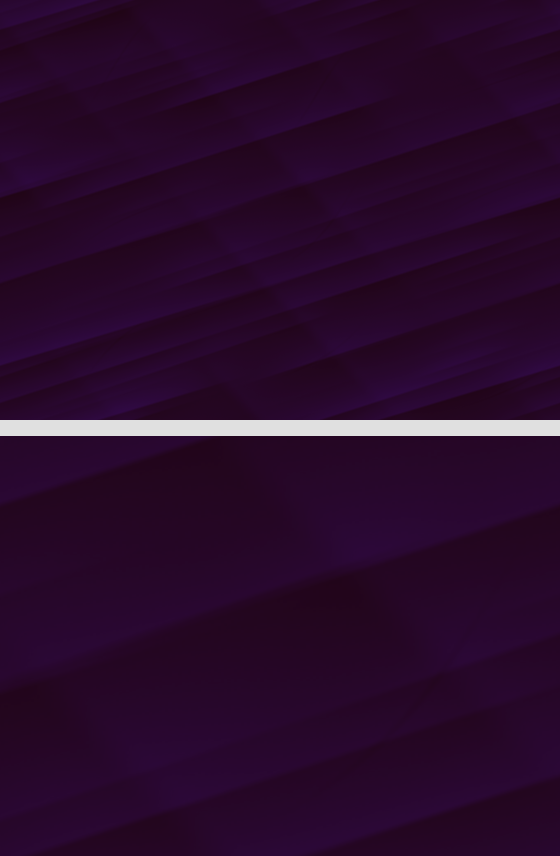
Top, the full canvas; bottom, a detail of the centre.
This background is drawn by a Shadertoy shader. Its source:

```glsl
// Dark violet sheets of slanted light with fading lower edges, soft cross folds and thin curved creases; tiles.
#define DARK vec3(0.130, 0.020, 0.098)
#define VIOLET vec3(0.172, 0.032, 0.222)
#define BASE_LIGHT 0.34
#define STREAK_GAIN 0.72
#define SHADOW 0.45
#define EDGE_WIDTH 0.007
#define FOLD_GAIN 0.24
#define FOLD_WIDTH 0.05
#define CREASE_GAIN 0.13
#define CREASE_WIDTH 0.006
#define GRAIN_GAIN 0.025
#define TAU 6.2831853

float hash(vec2 p, float seed) {
    vec3 q = fract(vec3(p.xyx + seed * 7.31) * 0.1031);
    q += dot(q, q.yzx + 33.33);
    return fract((q.x + q.y) * q.z);
}

// Random value of a slanted grid cell, identical on every copy of the tile.
// slant.x rows fit the height; each row climbs slant.y rows over the width.
float cellValue(vec2 cell, vec2 slant, float columns, float seed) {
    float turns = floor(cell.x / columns);
    cell.x -= turns * columns;
    cell.y = mod(cell.y + turns * slant.y, slant.x);
    return hash(cell, seed);
}

// Brightness along one row; it drops to nothing in places, which breaks up the edges.
float rowLight(float x, float row, vec2 slant, float columns, float seed) {
    float i = floor(x);
    float a = cellValue(vec2(i, row), slant, columns, seed);
    float b = cellValue(vec2(i + 1.0, row), slant, columns, seed);
    return smoothstep(0.25, 0.95, mix(a, b, smoothstep(0.0, 1.0, x - i)));
}

// Rows that are bright above their lower edge, fade upward and shade the row below.
float streaks(vec2 uv, vec2 slant, float columns, float width, float seed) {
    float s = slant.x * uv.y - slant.y * uv.x + 0.37 * seed;
    float row = floor(s), f = s - row, x = uv.x * columns;
    float here = rowLight(x, row, slant, columns, seed);
    float above = rowLight(x, row + 1.0, slant, columns, seed);
    float lit = smoothstep(0.0, width * slant.x, f);
    float fade = (1.0 - f) * (1.0 - f);
    return here * mix(-SHADOW, fade, lit) - SHADOW * above * f * f * f;
}

// Thin bent line that comes and goes.
float crease(vec2 uv, float seed) {
    float bend = 0.06 * sin(TAU * (uv.x + uv.y) + seed);
    float d = abs(fract(uv.y - uv.x + bend + 0.29 * seed) - 0.5);
    float shown = 0.5 + 0.5 * sin(TAU * (2.0 * uv.x + uv.y) + 2.0 * seed);
    float line = smoothstep(CREASE_WIDTH, 0.0, d);
    float glow = smoothstep(8.0 * CREASE_WIDTH, 0.0, d);
    return (0.5 * glow - line) * shown * shown * shown;
}

void mainImage(out vec4 fragColor, in vec2 fragCoord) {
    vec2 uv = fragCoord / iResolution.xy;
    vec2 slants[4] = vec2[4](vec2(5, 2), vec2(7, 3), vec2(9, 4), vec2(14, 6));
    float light = BASE_LIGHT;

    // Slanted sheets, from broad and strong to narrow and faint
    for (int i = 0; i < 4; i++) {
        float k = float(i);
        float gain = STREAK_GAIN * (1.0 - 0.25 * k);
        light += gain * streaks(uv, slants[i], 4.0 + k, EDGE_WIDTH, k + 1.0);
    }

    // Soft folds running the other way
    light += FOLD_GAIN * streaks(uv, vec2(3, -4), 7.0, FOLD_WIDTH, 6.0);

    // Curved creases
    for (int i = 0; i < 3; i++)
        light += CREASE_GAIN * crease(uv, float(i) + 1.0);

    // Fine grain
    light += GRAIN_GAIN * (hash(floor(uv * vec2(512, 384)), 9.0) - 0.5);

    fragColor = vec4(mix(DARK, VIOLET, clamp(light, -0.15, 1.5)), 1.0);
}
```
